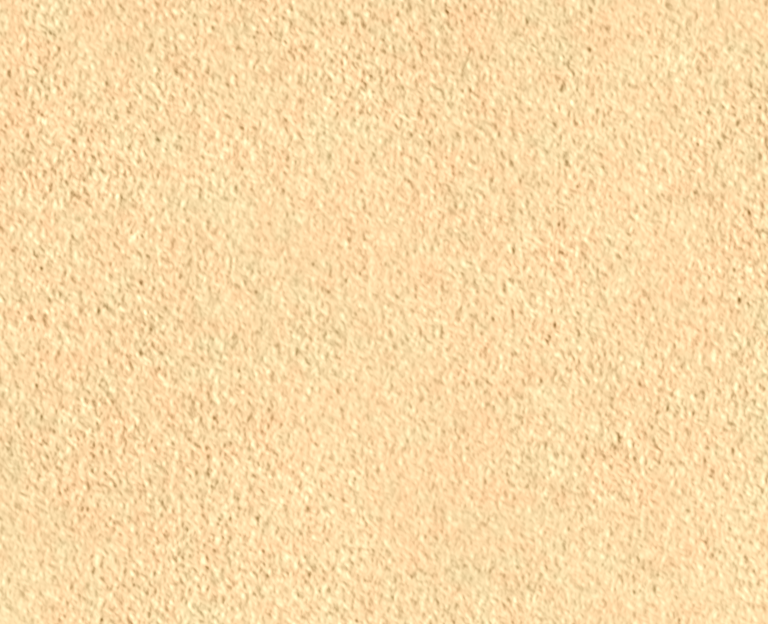
Give the GLSL for this texture, as a WebGL 2 fragment shader.

```glsl
#version 300 es
precision highp float;
precision highp int;
// Fine sandy stucco under raking light: every cell scatters one small grain
// with a lit side, a shaded side and its own tone, in two sizes that overlap.
// Slow noise varies the roughness, the brightness and the peach tint.

uniform vec2 u_resolution;
out vec4 fragColor;

const vec3  PLASTER       = vec3(0.998, 0.859, 0.658);
const vec3  PEACH_SHIFT   = vec3(0.020, -0.010, -0.010);
const float COARSE_GRAINS = 88.0;    // grains per canvas height
const float FINE_GRAINS   = 135.0;
const float COARSE_WEIGHT = 0.80;
const float FINE_WEIGHT   = 0.60;
const float GRAIN_LEAN    = 0.30;    // mean tilt of the grains, radians
const float LEAN_SPREAD   = 1.30;    // range of random tilt
const float GRAIN_WIDTH   = 0.75;    // width of a grain relative to its length
const float SIDE_SHADING  = 4.0;     // light and dark flanks
const float TONE_SHADING  = 1.8;     // grains paler or darker as a whole
const float RELIEF_SPREAD = 0.75;    // typical size of the summed shading
const float CONTRAST      = 0.046;
const float SHADOW_DEPTH  = 0.007;   // extra darkening of the deepest shadows

float hash(ivec2 cell, uint seed) {
    uvec2 q = uvec2(cell);
    uint h = q.x * 1597u + q.y * 51749u + seed * 7919u;
    h = h * 747796u + 28913u;
    h = (h ^ (h >> 15)) * 73244475u;
    h = (h ^ (h >> 13)) * 73244475u;
    h ^= h >> 16;
    return float(h & 65535u) / 65535.0;
}

// Signed value noise, -0.5 to 0.5
float patches(vec2 p, float freq, uint seed) {
    p *= freq;
    ivec2 cell = ivec2(floor(p));
    vec2 f = fract(p);
    vec2 s = f * f * (3.0 - 2.0 * f);
    float low  = mix(hash(cell, seed), hash(cell + ivec2(1, 0), seed), s.x);
    float high = mix(hash(cell + ivec2(0, 1), seed), hash(cell + ivec2(1, 1), seed), s.x);
    return mix(low, high, s.y) - 0.5;
}

// Sum of soft oval grains, one at a random place in each cell, lit from the left
float grains(vec2 p, uint seed) {
    ivec2 home = ivec2(floor(p));
    float sum = 0.0;
    for (int y = -1; y <= 1; y++) {
        for (int x = -1; x <= 1; x++) {
            ivec2 cell = home + ivec2(x, y);
            vec2 centre = vec2(cell) + vec2(hash(cell, seed), hash(cell, seed + 1u));
            float lean = GRAIN_LEAN + LEAN_SPREAD * (hash(cell, seed + 2u) - 0.5);
            vec2 across = vec2(cos(lean), sin(lean));
            vec2 along = vec2(-across.y, across.x);
            vec2 d = p - centre;
            vec2 local = vec2(dot(d, across) / GRAIN_WIDTH, dot(d, along));
            float body = max(1.0 - dot(local, local), 0.0);
            float height = mix(0.4, 1.2, hash(cell, seed + 3u));
            float tone = hash(cell, seed + 4u) - 0.5;
            sum += body * body * (TONE_SHADING * tone - SIDE_SHADING * height * local.x);
        }
    }
    return sum;
}

void main() {
    vec2 p = gl_FragCoord.xy / u_resolution.y;

    // Two grain sizes
    float shade = COARSE_WEIGHT * grains(p * COARSE_GRAINS, 1u)
                + FINE_WEIGHT * grains(p * FINE_GRAINS + 17.3, 51u);
    shade /= RELIEF_SPREAD;

    // Smoother and rougher areas of the wall
    shade *= 1.0 + 0.35 * patches(p, 5.0, 21u) + 0.4 * patches(p, 14.0, 22u);
    float shadow = min(shade, 0.0);
    float relief = CONTRAST * shade - SHADOW_DEPTH * shadow * shadow;

    // Broad light falloff towards the upper left, and faint stains
    float wide = 0.010 * (p.x - p.y - 0.1) + 0.022 * patches(p, 4.0, 31u);

    // Peach and straw tints
    float tint = 1.0 * patches(p, 9.0, 41u) + 1.8 * patches(p, 40.0, 42u);

    vec3 colour = PLASTER + relief + wide + tint * PEACH_SHIFT;
    fragColor = vec4(clamp(colour, 0.0, 1.0), 1.0);
}
```
